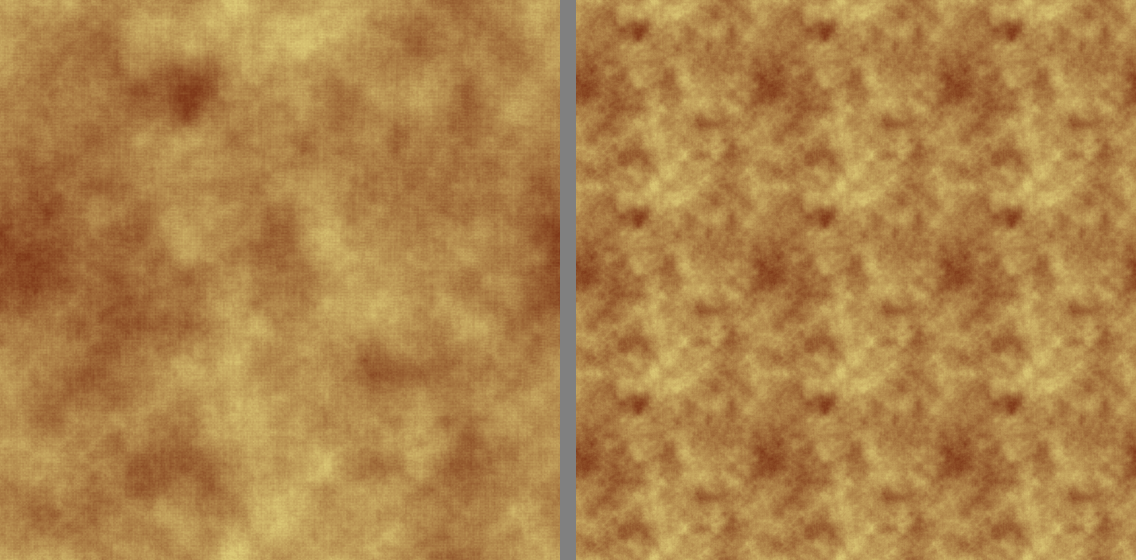
Left, the tile; right, the same tile 3 across and 3 down.
This texture is drawn by a three.js fragment shader. Its source:

```glsl
varying vec2 vUv;

const float TAU = 6.2831853;
const vec3 RUST = vec3(0.50, 0.226, 0.10);
const vec3 STRAW = vec3(0.86, 0.784, 0.46);

float hash(vec2 p) {
  return fract(sin(dot(p, vec2(127.1, 311.7))) * 43758.5453);
}

// Value noise that wraps after a whole number of cells on each axis
float tileNoise(vec2 uv, vec2 cells, float seed) {
  vec2 p = uv * cells;
  vec2 cell = floor(p);
  vec2 f = fract(p);
  vec2 w = f * f * (3.0 - 2.0 * f);
  vec2 lo = mod(cell, cells) + seed;
  vec2 hi = mod(cell + 1.0, cells) + seed;
  float bottom = mix(hash(lo), hash(vec2(hi.x, lo.y)), w.x);
  float top = mix(hash(vec2(lo.x, hi.y)), hash(hi), w.x);
  return mix(bottom, top, w.y);
}

// Layered noise, normalised to 0..1; doubling the cells keeps it tileable
float tileFbm(vec2 uv, float baseCells, float gain, float seed) {
  float sum = 0.0;
  float total = 0.0;
  float amplitude = 1.0;
  vec2 cells = vec2(baseCells);
  for (int i = 0; i < 6; i++) {
    sum += amplitude * tileNoise(uv, cells, seed + float(i) * 17.3);
    total += amplitude;
    amplitude *= gain;
    cells *= 2.0;
  }
  return sum / total;
}

// Fine crossed fibres: long thin streaks along both axes, centred on zero
float fibres(vec2 uv, float along, float across, float seed) {
  float horizontal = tileNoise(uv, vec2(along, across), seed);
  float vertical = tileNoise(uv, vec2(across, along), seed + 31.7);
  return horizontal + vertical - 1.0;
}

// Regular thread pattern, centred on zero
float weave(vec2 uv, float threads) {
  vec2 wave = sin(uv * threads * TAU);
  return 0.5 * (wave.x + wave.y);
}

void main() {
  // Soft cloudy stains
  float stain = tileFbm(vUv, 6.0, 0.62, 3.7);
  float tone = 0.54 + (stain - 0.5) * 1.5;

  // Cloth texture and grain
  tone += 0.06 * fibres(vUv, 40.0, 240.0, 11.3);
  tone += 0.022 * weave(vUv, 190.0);
  tone += 0.12 * (tileNoise(vUv, vec2(360.0), 53.9) - 0.5);

  gl_FragColor = vec4(mix(RUST, STRAW, clamp(tone, 0.0, 1.0)), 1.0);
}
```
